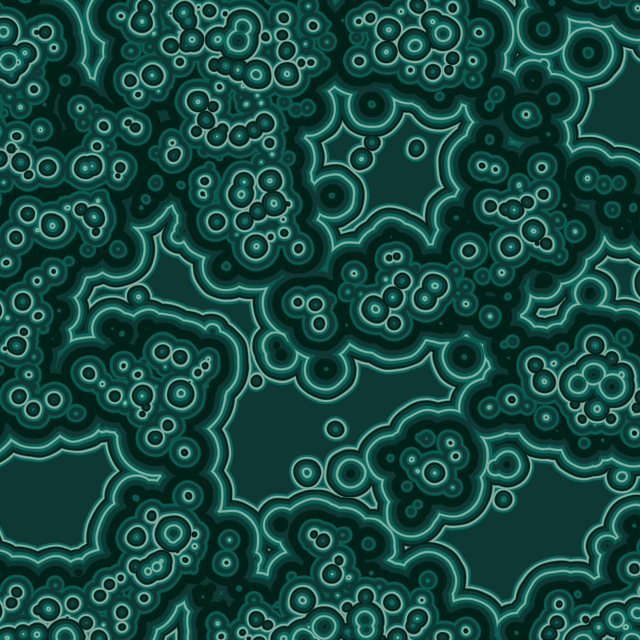
This texture is drawn by a WebGL 1 fragment shader. Its source:

```glsl
precision highp float;
// Malachite: rings grow outward from scattered seeds that start at different
// times. The earliest arrival at each point gives a distance-like field, which
// is coloured by a repeating sequence of mineral bands.

uniform vec2 u_resolution;

const float GRID = 44.0;          // seed cells across the canvas
const int   REACH = 5;            // cells searched on each side
const float FIELD_CAP = 0.111;    // below REACH / GRID, keeps the field seamless
const float REGION_FREQ = 7.5;    // clusters and hollows across the canvas
const float REGION_DELAY = 0.062; // extra start delay inside hollows
const float SEED_DELAY = 0.042;   // random start delay of each seed
const float CLUSTER_DENSITY = 0.75;
const float HOLLOW_DENSITY = 0.045;
const float WOBBLE_FREQ = 45.0;
const float WOBBLE = 0.003;
const float PERIOD = 0.063;       // total width of one band sequence

const vec3 BLACK_GREEN = vec3(0.00, 0.13, 0.09);
const vec3 DEEP_TEAL   = vec3(0.05, 0.22, 0.20);
const vec3 MID_TEAL    = vec3(0.03, 0.36, 0.32);
const vec3 BRIGHT_TEAL = vec3(0.04, 0.41, 0.37);
const vec3 PALE_MINT   = vec3(0.51, 0.70, 0.64);

float hash1(vec2 p) {
  vec3 q = fract(p.xyx * 0.1031);
  q += dot(q, q.yzx + 33.33);
  return fract((q.x + q.y) * q.z);
}

vec3 hash3(vec2 p) {
  vec3 q = fract(p.xyx * vec3(0.1031, 0.1030, 0.0973));
  q += dot(q, q.yxz + 33.33);
  return fract((q.xxy + q.yzz) * q.zyx);
}

float valueNoise(vec2 p) {
  vec2 i = floor(p);
  vec2 f = fract(p);
  f = f * f * (3.0 - 2.0 * f);
  float low = mix(hash1(i), hash1(i + vec2(1.0, 0.0)), f.x);
  float high = mix(hash1(i + vec2(0.0, 1.0)), hash1(i + vec2(1.0)), f.x);
  return mix(low, high, f.y);
}

// Earliest arrival of growth from any nearby seed.
float growthField(vec2 p) {
  vec2 home = floor(p * GRID);
  float arrival = FIELD_CAP;
  for (int y = -REACH; y <= REACH; y++) {
    for (int x = -REACH; x <= REACH; x++) {
      vec2 cell = home + vec2(float(x), float(y));
      vec3 rnd = hash3(cell + 71.0);
      if (rnd.z > CLUSTER_DENSITY) continue;
      vec2 seed = (cell + rnd.xy) / GRID;
      float region = valueNoise(seed * REGION_FREQ + 13.0);
      float density = mix(CLUSTER_DENSITY, HOLLOW_DENSITY,
                          smoothstep(0.28, 0.62, region));
      if (rnd.z > density) continue;
      float delay = REGION_DELAY * region + SEED_DELAY * hash1(cell + 207.0);
      arrival = min(arrival, distance(p, seed) + delay);
    }
  }
  return arrival;
}

// Starts a new band at the running edge, then moves the edge by its width.
void addBand(inout vec3 color, inout float edge, float depth, float blur,
             vec3 bandColor, float width) {
  color = mix(color, bandColor, smoothstep(edge - blur, edge + blur, depth));
  edge += width;
}

// The sequence wraps inside the wide black band, so the seam is invisible.
vec3 mineralBands(float depth, float blur) {
  float d = mod(depth, PERIOD);
  vec3 color = BLACK_GREEN;
  float edge = 0.0075;
  addBand(color, edge, d, blur, DEEP_TEAL,   0.0080);
  addBand(color, edge, d, blur, MID_TEAL,    0.0050);
  addBand(color, edge, d, blur, PALE_MINT,   0.0035);
  addBand(color, edge, d, blur, BRIGHT_TEAL, 0.0050);
  addBand(color, edge, d, blur, DEEP_TEAL,   0.0055);
  addBand(color, edge, d, blur, BLACK_GREEN, 0.0035);
  addBand(color, edge, d, blur, PALE_MINT,   0.0035);
  addBand(color, edge, d, blur, BRIGHT_TEAL, 0.0035);
  addBand(color, edge, d, blur, DEEP_TEAL,   0.0070);
  addBand(color, edge, d, blur, MID_TEAL,    0.0045);
  addBand(color, edge, d, blur, BLACK_GREEN, 0.0065);
  return color;
}

void main() {
  float canvas = min(u_resolution.x, u_resolution.y);
  vec2 p = gl_FragCoord.xy / canvas;
  vec2 wobble = vec2(valueNoise(p * WOBBLE_FREQ + 5.0),
                     valueNoise(p * WOBBLE_FREQ + 91.0)) - 0.5;
  float depth = growthField(p + WOBBLE * wobble);
  gl_FragColor = vec4(mineralBands(depth, 0.9 / canvas), 1.0);
}
```
